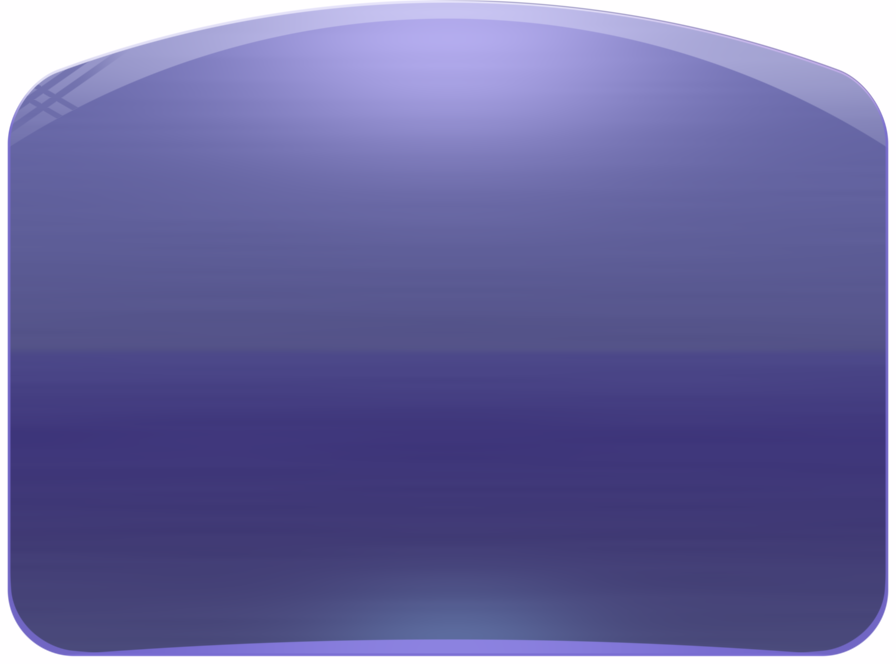
A Shadertoy shader for this background:

```glsl
float ramp(float a, float b, float x) { return clamp((x - a) / (b - a), 0.0, 1.0); }

float hash(vec2 p) {
    vec3 q = fract(vec3(p.xyx) * 0.1031);
    q += dot(q, q.yzx + 33.33);
    return fract((q.x + q.y) * q.z);
}

float noise(vec2 p) {
    vec2 i = floor(p), f = fract(p);
    f *= f * (3.0 - 2.0 * f);
    return mix(mix(hash(i), hash(i + vec2(1, 0)), f.x),
               mix(hash(i + vec2(0, 1)), hash(i + vec2(1, 1)), f.x), f.y);
}

// Intersection of two distances with a rounded corner
float roundCorner(vec2 d, float radius) {
    vec2 q = d + radius;
    return length(max(q, 0.0)) + min(max(q.x, q.y), 0.0) - radius;
}

// Straight sides, arched top, flat bottom
float panelDistance(vec2 p) {
    float side = abs(p.x) - 0.663;
    float arch = length(p - vec2(0.0, -0.7)) - 1.7;
    return max(roundCorner(vec2(side, arch), 0.075),
               roundCorner(vec2(side, 0.012 - p.y), 0.1));
}

float glow(vec2 p, vec2 centre, vec2 size) {
    vec2 q = (p - centre) / size;
    return exp(-dot(q, q));
}

vec3 bodyColor(vec2 p) {
    float y = p.y;
    vec3 c = mix(vec3(0.29, 0.29, 0.48), vec3(0.25, 0.225, 0.455), ramp(0.02, 0.2, y));
    c = mix(c, vec3(0.245, 0.212, 0.482), ramp(0.19, 0.33, y));
    c = mix(c, vec3(0.30, 0.285, 0.54), ramp(0.35, 0.465, y));
    c = mix(c, vec3(0.325, 0.32, 0.53), smoothstep(0.463, 0.478, y));
    c = mix(c, vec3(0.36, 0.36, 0.585), ramp(0.478, 0.61, y));
    c = mix(c, vec3(0.42, 0.42, 0.68), ramp(0.61, 0.93, y));
    c = mix(c, vec3(0.70, 0.67, 0.93), glow(p, vec2(0.0, 0.95), vec2(0.36, 0.18)));
    c = mix(c, vec3(0.36, 0.42, 0.62), glow(p, vec2(0.01, 0.03), vec2(0.2, 0.085)));
    // Faint horizontal streaks
    return c + 0.012 * (noise(p * vec2(3.0, 110.0) + 40.0) - 0.5);
}

// Crossing pairs of dark bars reflected in the upper left
float reflectedBars(vec2 p, float px) {
    float bars = 0.0;
    for (int i = 0; i < 2; i++) {
        float shift = 0.026 * float(i);
        float rising = dot(p - vec2(-0.656, 0.807 + shift), vec2(-0.573, 0.819));
        float falling = dot(p - vec2(-0.639, 0.881 - shift), vec2(0.502, 0.865));
        bars = max(bars, 1.0 - smoothstep(0.005 - px, 0.005 + px, abs(rising)));
        bars = max(bars, 1.0 - smoothstep(0.004 - px, 0.004 + px, abs(falling)));
    }
    return bars * (1.0 - smoothstep(-0.57, -0.47, p.x)) * smoothstep(0.77, 0.83, p.y);
}

void mainImage(out vec4 fragColor, in vec2 fragCoord) {
    float px = 1.0 / iResolution.y;
    vec2 p = vec2(fragCoord.x - 0.5 * iResolution.x, fragCoord.y) * px;
    float d = panelDistance(p);
    float top = smoothstep(0.8, 0.88, p.y);
    vec3 color = bodyColor(p);

    // Glass band between the outer and inner arches
    float inner = length(p - vec2(0.0, -0.2526)) - 1.2246;
    float band = smoothstep(-px, px, inner) * step(0.5, p.y);
    float shine = mix(0.09, 0.32, smoothstep(0.77, 0.92, p.y));
    shine += 0.12 * glow(p, vec2(0.0, 1.0), vec2(0.35, 0.2)) + 0.1 * smoothstep(0.2, 0.6, p.x);
    color = mix(color, vec3(0.90, 0.90, 0.98), band * shine);
    color = mix(color, vec3(0.39, 0.39, 0.64), 0.65 * band * reflectedBars(p, px));

    // Purple lip along the bottom
    float lip = 0.037 - 0.07 * p.x * p.x - p.y;
    vec3 lipColor = mix(vec3(0.43, 0.38, 0.78), vec3(0.55, 0.51, 0.88), glow(p, vec2(0.0), vec2(0.4)));
    color = mix(color, lipColor, smoothstep(-px, px, lip));

    // Thin rim, thicker at the lower corners and pale along the top
    float corner = smoothstep(0.14, 0.03, p.y) * smoothstep(0.5, 0.62, abs(p.x));
    float width = mix(0.004, 0.011, corner);
    float rim = smoothstep(-width - px, -width + px, d);
    vec3 pale = mix(vec3(0.93, 0.92, 0.99), vec3(0.78, 0.69, 0.93), smoothstep(0.1, 0.6, p.x));
    color = mix(color, mix(vec3(0.47, 0.42, 0.82), pale, top), 0.85 * rim);

    // Dark hairline on the upper right edge
    float hairline = smoothstep(-0.003, 0.0, d) * top * smoothstep(-0.05, 0.1, p.x);
    color = mix(color, vec3(0.42, 0.40, 0.62), 0.6 * hairline);

    color = mix(color, vec3(1.0, 0.995, 1.0), smoothstep(-px, px, d));
    fragColor = vec4(color, 1.0);
}
```
